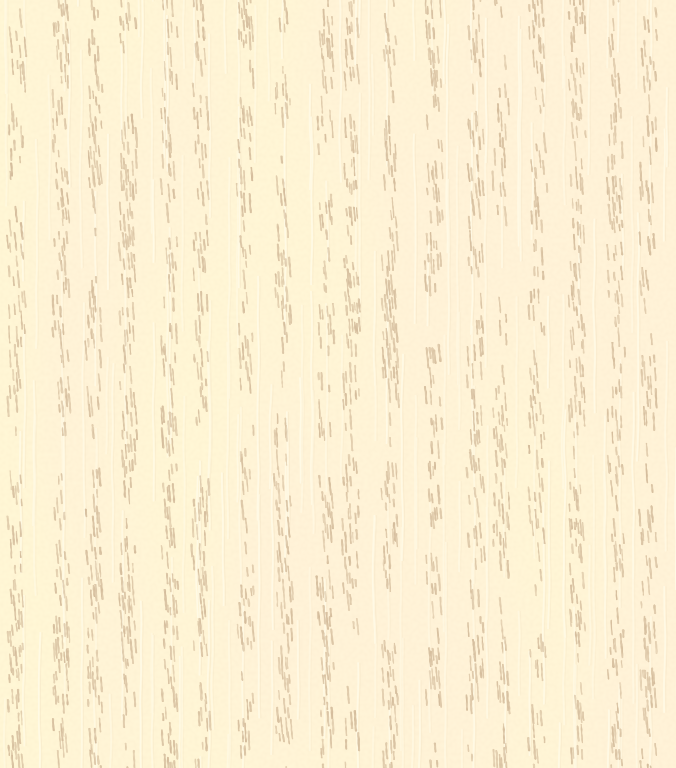
This texture is drawn by a Shadertoy shader. Its source:

```glsl
const vec3 CREAM = vec3(1.0, 0.948, 0.842);
const vec3 YELLOW_CREAM = vec3(1.0, 0.963, 0.832);
const vec3 HIGHLIGHT = vec3(1.0, 0.982, 0.905);
const vec3 SHADE = vec3(0.955, 0.895, 0.775);
const vec3 PORE = vec3(0.835, 0.742, 0.615);

// Lengths are fractions of the canvas height
const float COLUMN_PITCH = 0.0488;
const float COLUMN_JITTER = 0.010;
const float COLUMN_WANDER = 0.004;
const int LANES = 7;
const float LANE_PITCH = 0.0031;
const float PORE_ROW = 0.030;
const float PORE_RADIUS = 0.00125;
const float PORE_LEAN = 0.07;
const float PORE_DENSITY = 0.50;
const float CLUMP_FREQUENCY = 11.0;
const float GROOVE_PITCH = 0.019;
const float GROOVE_ROW = 0.34;
const float GROOVE_RADIUS = 0.0011;
const float GROOVE_CHANCE = 0.62;
const float PAPER_GRAIN = 0.012;

float hash(vec2 p) {
    vec3 q = fract(p.xyx * vec3(0.1031, 0.1030, 0.0973));
    q += dot(q, q.yzx + 33.33);
    return fract((q.x + q.y) * q.z);
}

vec2 gradient(vec2 cell) {
    float angle = 6.2832 * hash(cell + 17.0);
    return vec2(cos(angle), sin(angle));
}

float gradientNoise(vec2 p) {
    vec2 i = floor(p), f = p - i;
    vec2 u = f * f * f * (f * (f * 6.0 - 15.0) + 10.0);
    vec2 e = vec2(0.0, 1.0);
    float low = mix(dot(gradient(i), f), dot(gradient(i + e.yx), f - e.yx), u.x);
    float high = mix(dot(gradient(i + e.xy), f - e.xy), dot(gradient(i + e.yy), f - e.yy), u.x);
    return mix(low, high, u.y);
}

float strokeDistance(vec2 p, float halfLength, float radius) {
    return length(vec2(p.x, max(abs(p.y) - halfLength, 0.0))) - radius;
}

float coverage(float d, float pixel) {
    return 1.0 - smoothstep(-0.6 * pixel, 0.6 * pixel, d);
}

// Short leaning dashes, gathered into clumps along wandering columns
float poreMask(vec2 p, float pixel) {
    float column = floor(p.x / COLUMN_PITCH);
    float center = (column + 0.5) * COLUMN_PITCH + COLUMN_JITTER * (2.0 * hash(vec2(column, 3.0)) - 1.0);
    center += COLUMN_WANDER * gradientNoise(vec2(column * 5.37, p.y * 6.0));
    float rough = 0.0008 * gradientNoise(p * vec2(260.0, 170.0));
    float mask = 0.0;
    for (int i = 0; i < LANES; i++) {
        float lane = float(i) - 0.5 * float(LANES - 1);
        vec2 id = vec2(column * 13.0 + float(i), 0.0);
        float shift = hash(id + 91.0);
        float y = p.y / PORE_ROW + shift;
        id.y = floor(y) + 40.0;
        float halfLength = mix(0.12, 0.42, hash(id + 5.0));
        float middle = 0.5 + (0.46 - halfLength) * (2.0 * hash(id + 23.0) - 1.0);
        float along = (fract(y) - middle) * PORE_ROW;
        float clumpY = (id.y - 40.0 + middle - shift) * PORE_ROW;
        float clump = gradientNoise(vec2(column * 3.71 + 0.4, clumpY * CLUMP_FREQUENCY));
        float chance = PORE_DENSITY + 0.9 * clump + 0.12 - 0.10 * abs(lane);
        float offset = (lane + 0.9 * (hash(id + 47.0) - 0.5)) * LANE_PITCH;
        float across = p.x - center - offset + PORE_LEAN * along;
        float radius = PORE_RADIUS * mix(0.75, 1.2, hash(id + 61.0));
        float d = strokeDistance(vec2(across, along), halfLength * PORE_ROW, radius) + rough;
        float strength = mix(0.65, 1.0, hash(id + 77.0));
        mask = max(mask, coverage(d, pixel) * strength * step(hash(id), chance));
    }
    return mask;
}

// Long embossed lines: x is the lit ridge, y the shade beside it
vec2 grooveMask(vec2 p, float pixel) {
    float column = floor(p.x / GROOVE_PITCH);
    vec2 result = vec2(0.0);
    for (int i = 0; i < 2; i++) {
        vec2 id = vec2(column + 200.0, float(i) * 50.0);
        float y = p.y / GROOVE_ROW + hash(id);
        id.y += floor(y) + 7.0;
        float halfLength = mix(0.15, 0.48, hash(id + 11.0));
        float along = (fract(y) - 0.5) * GROOVE_ROW;
        float across = p.x - (column + mix(0.25, 0.75, hash(id + 29.0))) * GROOVE_PITCH;
        across += 0.003 * gradientNoise(vec2(id.x * 1.7, p.y * 14.0));
        float reach = halfLength * GROOVE_ROW;
        float present = step(hash(id + 37.0), GROOVE_CHANCE) * mix(0.5, 1.0, hash(id + 53.0));
        float ridge = strokeDistance(vec2(across, along), reach, GROOVE_RADIUS);
        float shade = strokeDistance(vec2(across - 2.2 * GROOVE_RADIUS, along), reach, 0.5 * GROOVE_RADIUS);
        result = max(result, present * vec2(coverage(ridge, pixel), coverage(shade, pixel)));
    }
    return result;
}

void mainImage(out vec4 fragColor, in vec2 fragCoord) {
    vec2 p = fragCoord / iResolution.y;
    float pixel = 1.0 / iResolution.y;

    // Cream base with a broad tint drift and faint grain
    float tint = 0.65 - 0.6 * p.x + 0.7 * gradientNoise(p * vec2(5.0, 2.0) + 8.0);
    vec3 color = mix(CREAM, YELLOW_CREAM, smoothstep(0.1, 0.7, tint));
    color += PAPER_GRAIN * gradientNoise(p * 190.0);

    vec2 groove = grooveMask(p, pixel);
    color = mix(color, SHADE, 0.55 * groove.y);
    color = mix(color, HIGHLIGHT, 0.9 * groove.x);

    float fleck = 0.92 + 0.3 * gradientNoise(p * vec2(230.0, 150.0) + 31.0);
    color = mix(color, PORE, clamp(poreMask(p, pixel) * fleck, 0.0, 1.0));
    fragColor = vec4(clamp(color, 0.0, 1.0), 1.0);
}
```
